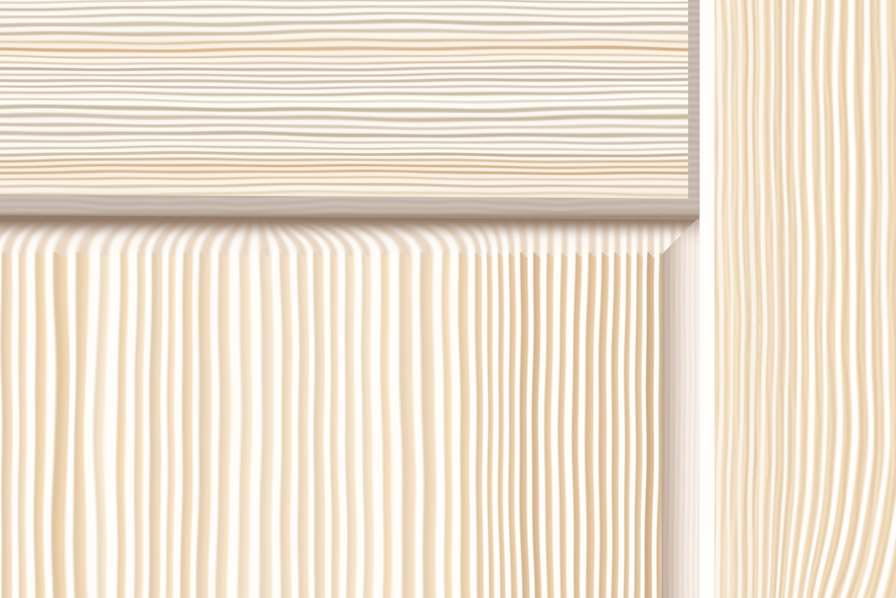
A WebGL 1 fragment shader for this texture:

```glsl
precision highp float;
// Pale brushed-pine frame door: grooved rail, bevelled panel and upright stile.
uniform vec2 u_resolution;

#define RAIL_BOTTOM 0.672
#define RAIL_LIP 0.637
#define RAIL_RIGHT 1.152
#define RAIL_EDGE 1.171
#define PANEL_TOP 0.574
#define PANEL_RIGHT 1.107
#define STILE_LEFT 1.196
#define WHITE vec3(1.0, 0.992, 0.975)
#define CREAM vec3(0.955, 0.915, 0.845)
#define TAN vec3(0.945, 0.845, 0.705)
#define BROWN vec3(0.780, 0.640, 0.490)
#define SHADOW vec3(0.570, 0.460, 0.390)

float hash(float n) {
  return fract(sin(n * 91.345 + 4.7) * 4373.57);
}

// Smoothed step, one pixel wide on each side
float edge(float e, float v) {
  float px = 0.8 / u_resolution.y;
  return smoothstep(e - px, e + px, v);
}

float bump(float v, float center, float width) {
  float d = (v - center) / width;
  return exp(-d * d);
}

// Layered sines: slow wander along the grain (a), finer across it (b)
float wander(float a, float b) {
  return sin(a * 5.0 + b * 7.0) * 0.5 + sin(a * 13.0 - b * 17.0 + 1.3) * 0.25
       + sin(a * 29.0 + b * 31.0 + 2.1) * 0.12;
}

// One ridge per unit of phase, each with its own width
float ridge(float phase, float fill, float soft) {
  float width = fill * (0.75 + 0.5 * hash(floor(phase)));
  float d = abs(fract(phase) - 0.5);
  return 1.0 - smoothstep(width * 0.5 - soft, width * 0.5 + soft, d);
}

vec3 railFace(vec2 p) {
  float phase = p.y * 84.0 + 0.35 * wander(p.x, p.y * 3.0) + 0.4 * sin(p.y * 43.0);
  float id = floor(phase);
  float groove = ridge(phase, 0.40, 0.17);
  float warm = bump(p.y, 0.918, 0.020) + bump(p.y, 0.715, 0.022);
  float fade = 0.5 + 0.5 * sin(p.x * 4.0 + id * 2.4);
  vec3 base = mix(mix(WHITE, CREAM, 0.35 * hash(id + 7.0)), TAN, 0.25 * warm);
  vec3 line = mix(vec3(0.77, 0.71, 0.62), vec3(0.82, 0.66, 0.49), min(warm, 1.0));
  vec3 c = mix(base, line, groove * (0.5 + 0.32 * hash(id) + 0.18 * fade));
  return mix(c, TAN, 0.45 * bump(p.y, RAIL_BOTTOM, 0.012));
}

float panelPhase(vec2 p) {
  float knot = bump(p.x, 0.13, 0.05) * bump(p.y, 0.32, 0.13);
  float x = p.x + 0.005 * wander(p.y, p.x) + 0.009 * knot * sin((p.x - 0.13) * 45.0);
  return x * 33.0 + max(x - 0.80, 0.0) * 16.0 + 0.25 * sin(x * 23.0);
}

vec3 panelFace(vec2 p) {
  float phase = panelPhase(p);
  float id = floor(phase);
  float dense = smoothstep(0.74, 0.88, p.x);
  float grain = ridge(phase, 0.56, 0.10);
  float rim = sin(fract(phase) * 6.2832);
  vec3 wood = mix(TAN, CREAM, 0.6 * hash(id + 3.0) * (1.0 - dense));
  wood = mix(wood, BROWN, 0.22 * hash(id) + 0.50 * dense * (0.4 + 0.6 * hash(id + 9.0)));
  wood -= 0.035 * rim;
  wood = mix(wood, WHITE, 0.20 * bump(p.x, 0.52, 0.22));
  return mix(WHITE, wood, grain);
}

// Sloped top border, where the grain fans out into arcs
vec3 panelSlope(vec2 p) {
  float t = clamp((p.y - PANEL_TOP) / (RAIL_LIP - PANEL_TOP), 0.0, 1.0);
  float sweep = mix(-0.045, 0.075, smoothstep(0.38, 0.50, p.x));
  sweep *= 1.0 - smoothstep(0.65, 0.92, p.x);
  float grain = ridge(panelPhase(vec2(p.x + sweep * t * t, PANEL_TOP)), 0.50, 0.17);
  vec3 c = mix(WHITE, vec3(0.91, 0.835, 0.755), grain * (0.95 - 0.3 * t));
  float shade = smoothstep(0.25, 0.95, t);
  return mix(c, SHADOW, 0.88 * shade * shade + 0.08 * t);
}

vec3 panelSide(vec2 p) {
  float t = (p.x - PANEL_RIGHT) / (RAIL_EDGE - PANEL_RIGHT);
  vec3 c = mix(vec3(0.75, 0.67, 0.61), vec3(0.965, 0.925, 0.895), smoothstep(-0.1, 0.80, t));
  c -= 0.018 * sin(p.x * 720.0 + 2.0 * wander(p.y, p.x));
  return mix(c, SHADOW, 0.55 * bump(p.y, RAIL_LIP, 0.025));
}

vec3 stileFace(vec2 p) {
  float x = p.x - STILE_LEFT;
  float lean = max(0.32 - p.y, 0.0);
  float s = x + 0.42 * lean * lean * smoothstep(0.04, 0.20, x) + 0.006 * wander(p.y, p.x);
  float phase = s * 60.0 - s * s * 45.0;
  float id = floor(phase);
  float right = smoothstep(0.02, 0.18, x);
  float line = ridge(phase, 0.38, 0.12);
  float fiber = sin(s * 520.0 + 3.0 * wander(p.y * 2.0, p.x));
  vec3 wood = mix(CREAM, TAN, 0.55 + 0.4 * right * hash(id));
  wood = mix(wood, BROWN, 0.20 * hash(id + 5.0)) - 0.022 * fiber;
  return mix(wood, WHITE, line * (0.70 + 0.30 * right));
}

void main() {
  vec2 p = gl_FragCoord.xy / u_resolution * vec2(1.5, 1.0);

  // Recessed panel with a mitred corner
  vec3 c = mix(panelFace(p), panelSlope(p), edge(PANEL_TOP + 0.004 * sin(panelPhase(p) * 6.2832), p.y));
  float mitre = PANEL_RIGHT + max(p.y - PANEL_TOP, 0.0);
  c = mix(c, panelSide(p), edge(mitre, p.x));

  // Rail: grey lip below and to the right, then the grooved face
  float lipGrain = sin(p.y * 520.0 + 3.0 * wander(p.x * 2.0, p.y));
  vec3 lip = vec3(0.775, 0.725, 0.685) + 0.022 * lipGrain;
  lip = mix(lip, SHADOW, 0.65 * bump(p.y, RAIL_LIP, 0.007));
  float tilt = 0.006 * (0.5 - p.x);
  float inRail = edge(RAIL_LIP + tilt, p.y) * (1.0 - edge(RAIL_EDGE, p.x));
  c = mix(c, lip, inRail);
  float inFace = edge(RAIL_BOTTOM + tilt, p.y) * (1.0 - edge(RAIL_RIGHT, p.x));
  c = mix(c, railFace(p), inFace);

  // Bright gap, then the stile
  c = mix(c, WHITE, edge(RAIL_EDGE, p.x));
  c = mix(c, stileFace(p), edge(STILE_LEFT, p.x));
  gl_FragColor = vec4(clamp(c, 0.0, 1.0), 1.0);
}
```
